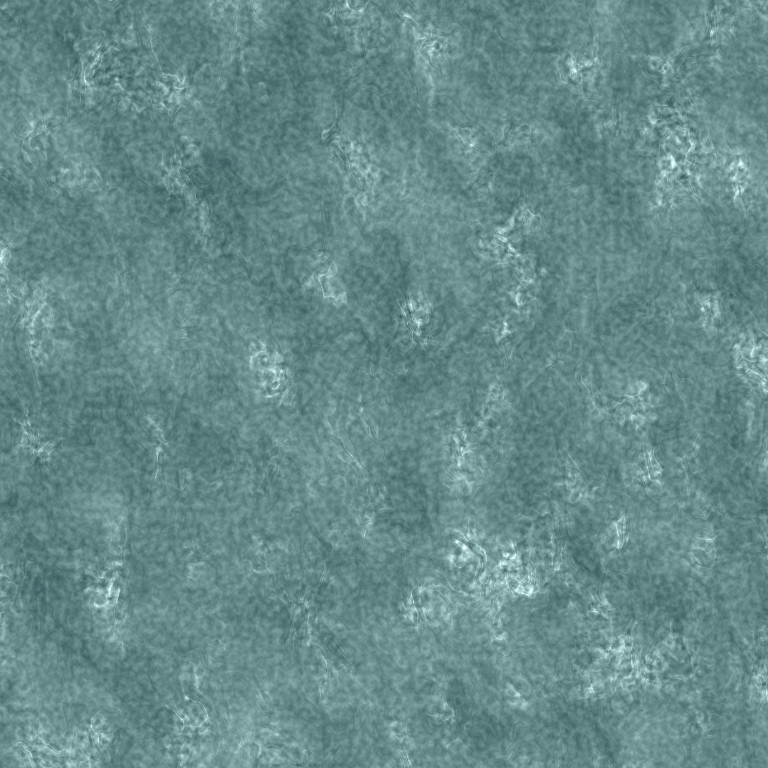
Write a Shadertoy shader that draws this texture.

```glsl
const vec3 BASE_TEAL = vec3(0.381, 0.519, 0.521);
const vec3 TONE_TINT = vec3(1.0, 1.04, 1.01);
const vec2 STRETCH = vec2(1.0, 0.72);   // features run taller than wide
const float LEAN = 0.12;                // slight diagonal drift
const float WARP = 0.13;
const float BROAD_SCALE = 2.6;
const float CLOUD_SCALE = 8.0;
const float PATCH_SCALE = 12.5;
const float VEIN_SCALE = 15.0;
const float MOTTLE_SCALE = 27.0;
const float FINE_VEIN_SCALE = 38.0;
const float GRAIN_SCALE = 115.0;
const float BROAD_AMOUNT = 0.055;
const float CLOUD_AMOUNT = 0.18;
const float MOTTLE_AMOUNT = 0.14;
const float GRAIN_AMOUNT = 0.23;
const float VEIN_AMOUNT = 0.19;
const float FINE_VEIN_AMOUNT = 0.12;
const float CREASE_AMOUNT = 0.065;
const float SWIRL_AMOUNT = 0.021;
const float GLOW_AMOUNT = 0.07;

vec2 hashGradient(vec2 cell) {
    float h = fract(sin(dot(cell, vec2(127.1, 311.7))) * 43758.5453);
    float angle = 6.28319 * h;
    return vec2(cos(angle), sin(angle));
}

float gradientNoise(vec2 p) {
    vec2 i = floor(p), f = fract(p);
    vec2 u = f * f * f * (f * (f * 6.0 - 15.0) + 10.0);
    vec2 e = vec2(1.0, 0.0);
    float a = dot(hashGradient(i), f);
    float b = dot(hashGradient(i + e.xy), f - e.xy);
    float c = dot(hashGradient(i + e.yx), f - e.yx);
    float d = dot(hashGradient(i + e.xx), f - e.xx);
    return mix(mix(a, b, u.x), mix(c, d, u.x), u.y);
}

float fbm(vec2 p, int octaves) {
    const mat2 turn = mat2(1.6, 1.2, -1.2, 1.6);
    float sum = 0.0, amp = 0.5;
    for (int k = 0; k < octaves; k++) {
        sum += amp * gradientNoise(p);
        p = turn * p + 7.3;
        amp *= 0.5;
    }
    return sum;
}

// Thin bright line along the zero crossings of a field
float ridge(float field, float sharpness) {
    return exp(-abs(field) * sharpness);
}

void mainImage(out vec4 fragColor, in vec2 fragCoord) {
    vec2 uv = fragCoord / iResolution.xy;
    vec2 p = vec2(uv.x + LEAN * uv.y, uv.y) * STRETCH;

    // Folded coordinates give curled, mineral shapes
    vec2 fold = vec2(fbm(p * 11.0 + 3.1, 4), fbm(p * 11.0 + 47.7, 4));
    vec2 w = p + WARP * fold;

    // Soft clouds and grain
    float grain = fbm(uv * GRAIN_SCALE, 2);
    float tone = BROAD_AMOUNT * gradientNoise(p * BROAD_SCALE + 5.4);
    tone += CLOUD_AMOUNT * fbm(p * CLOUD_SCALE + 11.2, 5);
    tone += MOTTLE_AMOUNT * fbm(w * MOTTLE_SCALE + 23.6, 4);
    tone += GRAIN_AMOUNT * grain;

    // Patches where the veining is strong, gathered into loose areas
    float region = fbm(p * PATCH_SCALE + 61.3, 4);
    region += 0.15 * gradientNoise(p * 3.7 + 19.8);
    float patchMask = smoothstep(-0.08, 0.34, region);
    float glow = patchMask * patchMask * (1.0 + 4.0 * grain);
    tone += GLOW_AMOUNT * glow;

    // Bright veins, dark creases and curled banding
    float veinField = fbm(w * VEIN_SCALE + 31.9, 5);
    float fineField = fbm(w * FINE_VEIN_SCALE + 83.5, 3);
    float creaseField = fbm(w * VEIN_SCALE * 1.3 + 97.1, 4);
    float broken = clamp(0.75 + 3.0 * fineField + 2.0 * grain, 0.0, 1.5);
    tone += VEIN_AMOUNT * ridge(veinField, 38.0) * broken * (0.15 + patchMask);
    tone += FINE_VEIN_AMOUNT * ridge(fineField, 26.0) * (0.18 + patchMask);
    tone -= CREASE_AMOUNT * ridge(creaseField, 34.0) * (0.8 + 2.0 * grain);
    tone += SWIRL_AMOUNT * sin(creaseField * 56.0) * (0.35 + patchMask);

    fragColor = vec4(clamp(BASE_TEAL + tone * TONE_TINT, 0.0, 1.0), 1.0);
}
```
